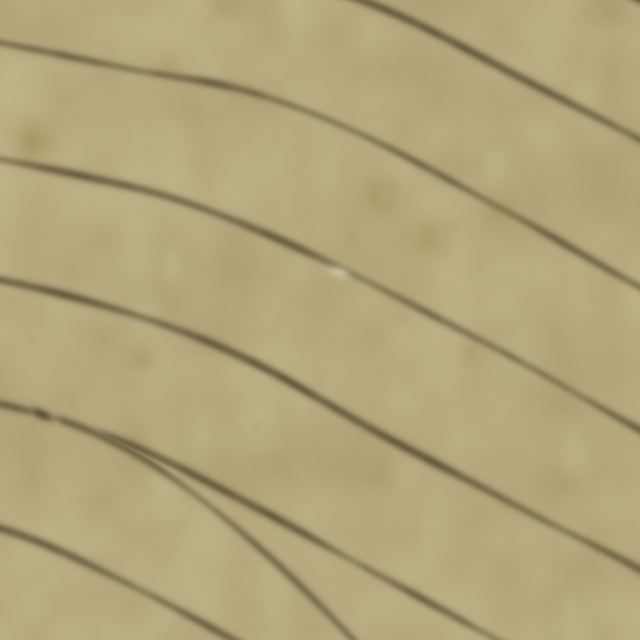
Write a WebGL 1 fragment shader that draws this texture.

```glsl
precision highp float;

uniform vec2 u_resolution;

float hash(vec2 p) {
  vec3 q = fract(vec3(p.xyx) * 0.1031);
  q += dot(q, q.yzx + 33.33);
  return fract((q.x + q.y) * q.z);
}

float noise(vec2 p) {
  vec2 i = floor(p);
  vec2 f = p - i;
  f = f * f * (3.0 - 2.0 * f);
  return mix(mix(hash(i), hash(i + vec2(1.0, 0.0)), f.x),
             mix(hash(i + vec2(0.0, 1.0)), hash(i + 1.0), f.x), f.y);
}

float blob(vec2 d, float radius) {
  return exp(-dot(d, d) / (radius * radius));
}

// Height (x) and slope (y) of a vein that bends from shallow to steep
vec2 veinCurve(float x, float index) {
  float bend = (x - 0.45 + 0.1 * index) / 0.08;
  float height = 0.065 + 0.188 * index + 0.18 * x + 0.029 * log(1.0 + exp(bend));
  height += 0.01 * (noise(vec2(x * 5.0, index * 7.0 + 20.0)) - 0.5);
  return vec2(height, 0.18 + 0.36 / (1.0 + exp(-bend)));
}

// Soft line whose darkness and thickness drift along its length
float veinInk(vec2 p, vec2 curve, float seed) {
  float dist = (p.y - curve.x) / sqrt(1.0 + curve.y * curve.y);
  float drift = noise(vec2(p.x * 9.0, seed));
  float fine = noise(vec2(p.x * 40.0, seed + 5.0));
  float width = 0.0066 + 0.0016 * drift;
  float strength = 0.27 + 0.34 * drift + 0.1 * fine;
  return strength * exp(-dist * dist / (width * width));
}

void main() {
  vec2 p = gl_FragCoord.xy / u_resolution.y;
  p.y = 1.0 - p.y;

  // Mottled ground with faint upright streaks
  float mottle = 0.35 * noise(p * 7.0) + 0.35 * noise(p * 19.0 + 40.0)
               + 0.22 * noise(p * vec2(24.0, 7.0) + 80.0)
               + 0.08 * noise(p * 60.0 + 120.0);
  vec3 color = mix(vec3(0.665, 0.61, 0.435), vec3(0.765, 0.71, 0.545), mottle);

  // Scattered tan stains and pale patches
  for (int i = 0; i < 16; i++) {
    float n = float(i);
    vec2 stain = vec2(hash(vec2(n, 3.0)), hash(vec2(n, 11.0)));
    vec2 patchCenter = vec2(hash(vec2(n, 23.0)), hash(vec2(n, 31.0)));
    float size = 0.018 + 0.014 * hash(vec2(n, 43.0));
    float ragged = 0.6 + 0.8 * noise(p * 45.0 + n);
    float tint = (0.12 + 0.3 * hash(vec2(n, 57.0))) * ragged;
    color = mix(color, vec3(0.62, 0.52, 0.31), tint * blob(p - stain, size));
    vec2 away = (p - patchCenter) * vec2(1.0, 0.6);
    color = mix(color, vec3(0.78, 0.74, 0.58), 0.3 * ragged * blob(away, size));
  }

  // Parallel veins
  float ink = 0.0;
  for (int i = -2; i < 6; i++) {
    float n = float(i);
    ink = max(ink, veinInk(p, veinCurve(p.x, n), n * 13.0 + 50.0));
  }

  // Branch peeling off the fourth vein, with a dark knot at the fork
  vec2 fork = vec2(0.065, veinCurve(0.065, 3.0).x);
  float along = max(p.x - fork.x, 0.0);
  vec2 branch = veinCurve(p.x, 3.0) + vec2(0.52 * along * along, 1.04 * along);
  float branchInk = veinInk(p, branch, 170.0) * smoothstep(0.0, 0.04, along);
  ink = max(ink, branchInk);
  vec2 knot = p - fork;
  knot.y -= 0.35 * knot.x;
  ink = max(ink, 0.75 * blob(knot * vec2(0.45, 1.0), 0.009));
  color = mix(color, vec3(0.27, 0.215, 0.13), ink);

  // Small bright fleck beside a vein
  vec2 fleck = p - vec2(0.53, 0.425);
  fleck.y -= 0.15 * fleck.x;
  color = mix(color, vec3(0.85, 0.82, 0.7), 0.65 * blob(fleck * vec2(0.55, 1.0), 0.009));

  gl_FragColor = vec4(color, 1.0);
}
```
